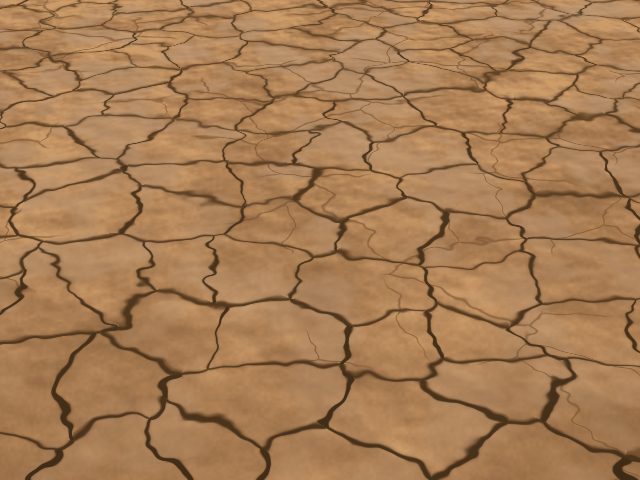
This texture is drawn by a WebGL 1 fragment shader. Its source:

```glsl
precision highp float;
// Dry cracked mud flat seen in perspective, with dark open cracks and warm clay plates.
uniform vec2 u_resolution;

#define HORIZON 1.8
#define GROUND_SCALE vec2(6.2, 17.0)
#define JITTER 0.84
#define CRACK_WIDTH 0.036
#define WALL_HEIGHT 0.006
#define SOFTNESS 0.0012
#define RELIEF 1.7
#define MOTTLE 1.1

const vec3 SHADOW = vec3(0.23, 0.16, 0.08);
const vec3 WALL = vec3(0.44, 0.30, 0.17);
const vec3 CLAY_DARK = vec3(0.58, 0.42, 0.27);
const vec3 CLAY = vec3(0.68, 0.50, 0.33);
const vec3 CLAY_LIGHT = vec3(0.79, 0.60, 0.405);
const vec3 SILT = vec3(0.72, 0.57, 0.43);

vec2 hash2(vec2 p) {
  vec3 q = fract(p.xyx * vec3(0.1031, 0.1030, 0.0973));
  q += dot(q, q.yzx + 33.33);
  return fract((q.xx + q.yz) * q.zy);
}

float noise(vec2 p) {
  vec2 i = floor(p), f = fract(p);
  f = f * f * (3.0 - 2.0 * f);
  float low = mix(hash2(i).x, hash2(i + vec2(1.0, 0.0)).x, f.x);
  float high = mix(hash2(i + vec2(0.0, 1.0)).x, hash2(i + 1.0).x, f.x);
  return mix(low, high, f.y);
}

float fbm(vec2 p) {
  float sum = 0.0, amp = 0.53;
  for (int i = 0; i < 4; i++) {
    sum += amp * noise(p);
    p = mat2(1.6, 1.2, -1.2, 1.6) * p + 7.3;
    amp *= 0.5;
  }
  return sum;
}

// Nearest plate border: x = distance, yz = direction to neighbour, w = border hash
vec4 plateBorder(vec2 p) {
  vec2 cell = floor(p), f = fract(p), nearCell = vec2(0.0), nearOff = vec2(0.0);
  float best = 8.0;
  for (int j = -1; j <= 1; j++)
  for (int i = -1; i <= 1; i++) {
    vec2 g = vec2(float(i), float(j));
    vec2 r = g + 0.5 + JITTER * (hash2(cell + g) - 0.5) - f;
    if (dot(r, r) < best) { best = dot(r, r); nearOff = r; nearCell = g; }
  }
  vec4 border = vec4(8.0, 1.0, 0.0, 0.0);
  for (int j = -2; j <= 2; j++)
  for (int i = -2; i <= 2; i++) {
    vec2 g = nearCell + vec2(float(i), float(j));
    vec2 r = g + 0.5 + JITTER * (hash2(cell + g) - 0.5) - f;
    vec2 span = r - nearOff;
    if (dot(span, span) > 0.0001) {
      vec2 n = normalize(span);
      float d = dot(0.5 * (r + nearOff), n);
      if (d < border.x)
        border = vec4(d, n, hash2(2.0 * cell + g + nearCell + 91.0).y);
    }
  }
  return border;
}

float cover(float dist, float halfWidth, float soft) {
  return 1.0 - smoothstep(halfWidth - soft, halfWidth + soft, dist);
}

void main() {
  vec2 uv = gl_FragCoord.xy / u_resolution.y;
  float depth = 1.0 / (HORIZON - uv.y);
  float centre = 0.5 * u_resolution.x / u_resolution.y;
  vec2 ground = GROUND_SCALE * depth * vec2(uv.x - centre, 1.0) + vec2(40.0, 20.0);
  vec2 groundPerScreen = GROUND_SCALE * vec2(depth, depth * depth);
  float soft = SOFTNESS + 0.6 / u_resolution.y;

  // Clay surface: tone rises with distance, broken by mottling and small bumps
  vec2 bump = ground * vec2(3.2, 3.0);
  float relief = fbm(bump) - fbm(bump + vec2(0.12, 0.3));
  float mottle = fbm(ground * vec2(1.3, 1.0) + 13.0) - 0.5;
  float grain = noise(uv * 150.0) - 0.5;
  float tone = 0.33 + 0.45 * uv.y + MOTTLE * mottle + RELIEF * relief * (0.45 + 0.5 * uv.y)
             + 0.16 * grain;
  vec3 color = mix(CLAY_DARK, CLAY, clamp(2.0 * tone, 0.0, 1.0));
  color = mix(color, CLAY_LIGHT, clamp(2.0 * tone - 1.0, 0.0, 1.1));
  float silt = smoothstep(0.46, 0.66, fbm(ground * vec2(1.7, 1.5) + 57.0));
  color = mix(color, SILT + 0.08 * relief, silt * (0.3 + 0.5 * uv.y));

  // Wobble that makes the cracks wander
  vec2 wander = vec2(fbm(ground * 1.4), fbm(ground * 1.4 + 31.0)) - 0.5;
  vec2 ragged = vec2(noise(ground * 7.0), noise(ground * 7.0 + 19.0)) - 0.5;
  vec2 p = ground + 0.6 * wander + 0.07 * ragged;

  // Hairline cracks that run part way across the plates
  vec4 hair = plateBorder(p * 0.8 + 5.4);
  float hairDist = hair.x / (0.8 * length(hair.yz * groundPerScreen));
  float hairMask = smoothstep(0.52, 0.62, noise(ground * 0.9 + 71.0));
  color = mix(color, WALL, 0.75 * hairMask * cover(hairDist, 0.0012, soft));

  // Main cracks: shaded rim, front wall of the farther plate, then the dark gap
  vec4 border = plateBorder(p);
  float stretch = length(border.yz * groundPerScreen);
  float dist = border.x / stretch;
  float opening = 0.15 + 0.5 * border.w * border.w + 0.6 * noise(ground * 2.3 + 3.0);
  float gap = CRACK_WIDTH * opening * (1.0 - 0.35 * uv.y) / stretch;
  float facing = max(-border.z, 0.0);
  float wall = WALL_HEIGHT * facing * opening * (1.1 - 0.8 * uv.y);
  color *= 1.0 - 0.1 * cover(dist, gap + wall + 0.003, 0.004);
  color = mix(color, WALL, 0.8 * cover(dist, gap + wall, soft));
  vec3 gapColor = mix(SHADOW, WALL, 0.55 * abs(border.z) * (0.4 + 0.6 * uv.y));
  color = mix(color, gapColor, (0.95 - 0.25 * uv.y) * cover(dist, gap, soft));

  gl_FragColor = vec4(color, 1.0);
}
```
